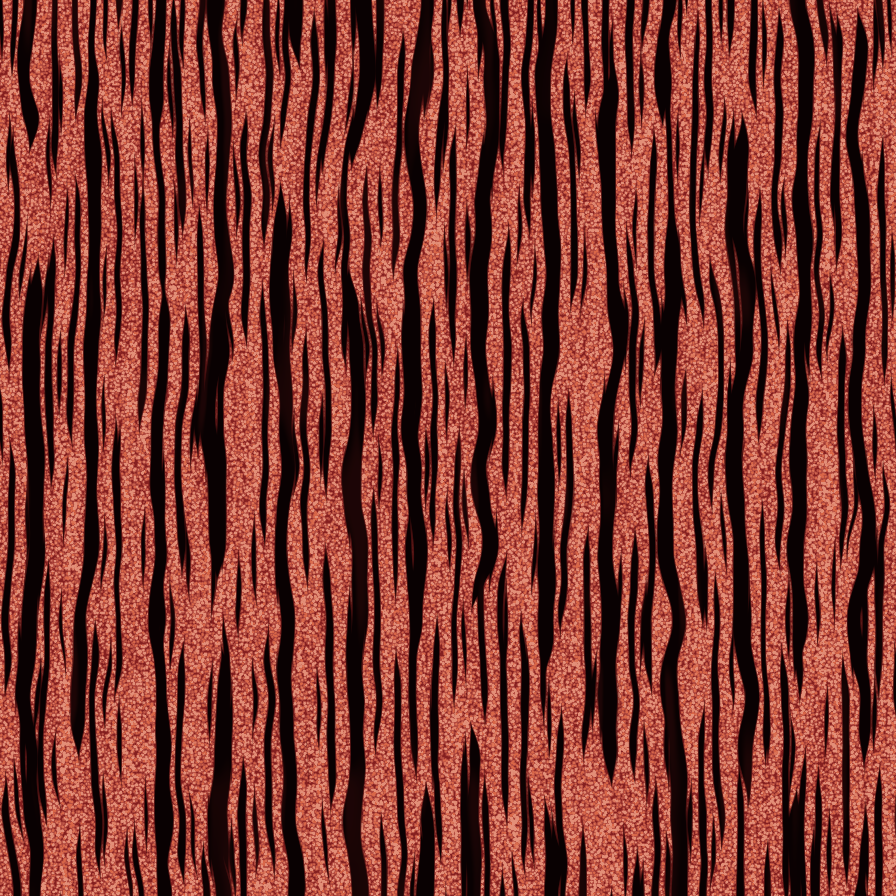
Write a WebGL 1 fragment shader that draws this texture.

```glsl
precision highp float;
// Rough red bark: upright fibrous ridges split by long dark tapering cracks.
// Three interleaved layers of cracks are distance fields in staggered tall
// cells, bent by noise; cellular noise gives the speckled grain of the ridges.

uniform vec2 u_resolution;

#define WIDE_COLUMNS 14.0
#define WIDE_HALF_WIDTH 0.0068
#define FINE_COLUMNS 42.0
#define FINE_HALF_WIDTH 0.0030
#define HAIR_HALF_WIDTH 0.0018
#define TAPER_LENGTH 0.06
#define MERGE 0.003
#define EDGE_SOFTNESS 0.0016
#define GRAIN_CELLS 290.0
#define GRAIN_CONTRAST 1.15
#define BEND 0.016

const vec3 CRACK = vec3(0.035, 0.004, 0.006);
const vec3 SHADOW = vec3(0.29, 0.06, 0.06);
const vec3 RUST = vec3(0.52, 0.12, 0.12);
const vec3 BRICK = vec3(0.71, 0.30, 0.255);
const vec3 CORAL = vec3(0.85, 0.40, 0.28);
const vec3 PALE = vec3(0.89, 0.56, 0.47);

float hash(vec2 p) {
  vec3 q = fract(p.xyx * vec3(0.1031, 0.1030, 0.0973));
  q += dot(q, q.yzx + 33.33);
  return fract((q.x + q.y) * q.z);
}

float noise(vec2 p) {
  vec2 cell = floor(p);
  vec2 f = fract(p);
  f = f * f * (3.0 - 2.0 * f);
  float low = mix(hash(cell), hash(cell + vec2(1.0, 0.0)), f.x);
  float high = mix(hash(cell + vec2(0.0, 1.0)), hash(cell + 1.0), f.x);
  return mix(low, high, f.y);
}

// x: distance to the nearest grain, y: random value of that grain.
vec2 cellular(vec2 p) {
  vec2 nearest = vec2(8.0, 0.0);
  for (int j = -1; j <= 1; j++) {
    for (int i = -1; i <= 1; i++) {
      vec2 cell = floor(p) + vec2(float(i), float(j));
      vec2 point = cell + vec2(hash(cell + 3.7), hash(cell + 51.3));
      float d = distance(p, point);
      if (d < nearest.x) nearest = vec2(d, hash(cell + 97.1));
    }
  }
  return nearest;
}

// Joins two cracks that nearly touch, so no thin sliver is left between them.
float smoothMin(float a, float b) {
  float h = max(MERGE - abs(a - b), 0.0) / MERGE;
  return min(a, b) - 0.25 * MERGE * h * h;
}

// Signed distance to one layer of cracks, negative inside them.
float cracks(vec2 p, float columns, float span, float halfWidth,
             float presence, float jitter, float edge, float seed) {
  float nearest = 1.0;
  float taperSpan = TAPER_LENGTH / span;
  for (int i = -1; i <= 1; i++) {
    float column = floor(p.x * columns) + float(i);
    float along = p.y / span + 7.0 * hash(vec2(column, seed));
    vec2 id = vec2(column, floor(along) + seed);
    float f = fract(along);

    // Each crack has its own place, lean, sway, length and breadth.
    float centre = column + 0.5 + jitter * (hash(id + 5.1) - 0.5)
                 + 0.4 * (hash(id + 11.3) - 0.5) * (f - 0.5)
                 + 0.25 * (noise(vec2(column * 5.3 + seed, p.y * 13.0)) - 0.5);
    float start = 0.1 * hash(id + 23.9);
    float end = 1.0 - 0.1 * hash(id + 31.7);
    float taper = smoothstep(start, start + taperSpan, f)
                * (1.0 - smoothstep(end - taperSpan, end, f))
                * step(hash(id + 43.3), presence);
    float breadth = 0.7 + 0.25 * hash(id + 61.9)
                  + 0.5 * noise(vec2(column * 3.1 + seed, p.y * 22.0));
    float reach = mix(-edge, halfWidth * breadth, taper);
    nearest = min(nearest, abs(p.x - centre / columns) - reach);
  }
  return nearest;
}

vec3 ridgeColour(vec2 p, vec2 bent, float d) {
  vec2 grain = cellular(p * GRAIN_CELLS);
  float fibre = noise(bent * vec2(150.0, 11.0));
  float speck = noise(p * GRAIN_CELLS * 1.45);
  float tone = 0.51 + GRAIN_CONTRAST * (0.45 - grain.x)
             + 0.5 * (speck - 0.5) + 0.35 * (grain.y - 0.5) + 0.28 * (fibre - 0.5);
  tone -= 0.10 * (1.0 - smoothstep(0.0, 0.005, d));
  vec3 light = mix(CORAL, PALE, smoothstep(0.3, 0.7, grain.y));
  vec3 colour = mix(RUST, BRICK, smoothstep(0.0, 0.40, tone));
  return mix(colour, light, smoothstep(0.45, 0.72, tone));
}

void main() {
  vec2 p = gl_FragCoord.xy / u_resolution.y;
  float edge = max(EDGE_SOFTNESS, 0.8 / u_resolution.y);

  // Bend the upright grain in broad and small waves.
  vec2 bent = p;
  bent.x += BEND * (noise(p * vec2(5.0, 6.5)) - 0.5);
  bent.x += 0.35 * BEND * (noise(p * vec2(24.0, 23.0) + 9.0) - 0.5);

  // Hairlines run halfway between the fine cracks.
  vec2 between = bent + vec2(0.5 / FINE_COLUMNS, 0.0);
  float d = cracks(bent, WIDE_COLUMNS, 0.95, WIDE_HALF_WIDTH, 1.0, 0.22, edge, 17.0);
  d = smoothMin(d, cracks(bent, FINE_COLUMNS, 0.36, FINE_HALF_WIDTH, 0.86, 0.45, edge, 71.0));
  d = smoothMin(d, cracks(between, FINE_COLUMNS, 0.15, HAIR_HALF_WIDTH, 0.6, 0.5, edge, 133.0));

  // Near-black depths, a thin red shadow, then the lit ridge.
  float glow = smoothstep(0.7, 0.95, noise(bent * vec2(70.0, 9.0) + 80.0));
  vec3 colour = mix(CRACK, SHADOW, 0.3 * glow);
  colour = mix(colour, SHADOW, smoothstep(-0.5 * edge, 0.2 * edge, d));
  colour = mix(colour, ridgeColour(p, bent, d), smoothstep(0.0, edge, d));
  gl_FragColor = vec4(colour, 1.0);
}
```
